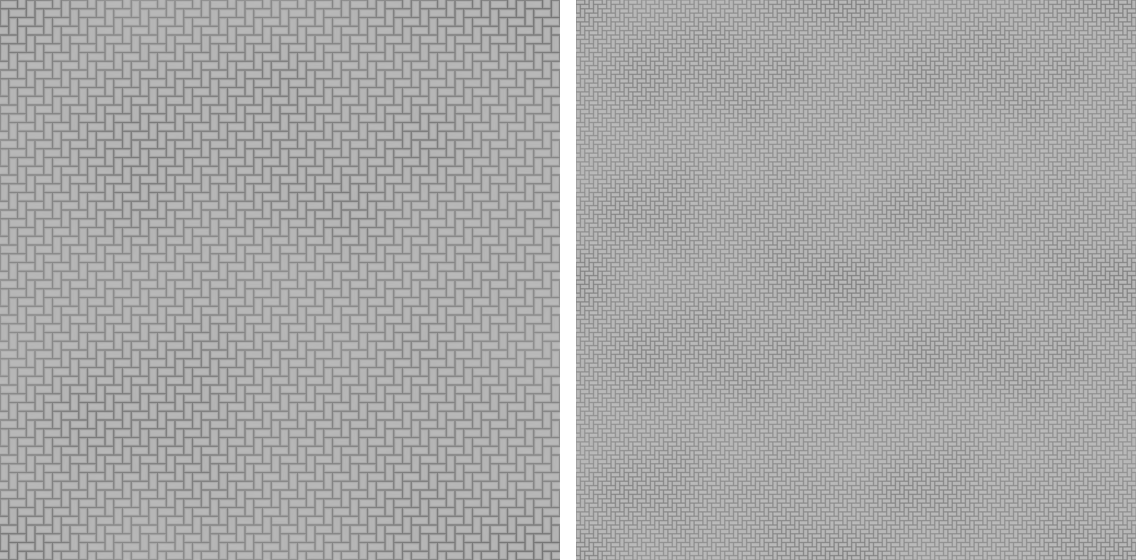
Left, the tile; right, the same tile 2 across and 2 down.
Reproduce this pattern procedurally as a Shadertoy shader.

```glsl
// Tiling herringbone of 2:1 grey blocks with soft bevels and thin dark joints.
// Each grid cell finds its block from a diagonal count modulo four; wrapped
// noise slowly varies the joints, and a hash gives each block a faint grain.

const float CELLS = 64.0;          // block widths across the canvas
const float JOINT_HALF = 0.07;     // joint half width, in cells
const float BEVEL = 0.30;          // bevel reach, in cells
const float FACE_TONE = 0.714;
const float EDGE_TONE = 0.62;
const float JOINT_TONE = 0.50;

float hash(vec2 p) {
    vec3 q = fract(vec3(p.xyx) * 0.1031);
    q += dot(q, q.yzx + 33.33);
    return fract((q.x + q.y) * q.z);
}

// Value noise that wraps after a whole number of lattice steps
float wrappedNoise(vec2 p, float period) {
    vec2 i = floor(p);
    vec2 f = fract(p);
    f = f * f * (3.0 - 2.0 * f);
    vec2 a = mod(i, period);
    vec2 b = mod(i + 1.0, period);
    return mix(mix(hash(a), hash(vec2(b.x, a.y)), f.x),
               mix(hash(vec2(a.x, b.y)), hash(b), f.x), f.y);
}

float broadVariation(vec2 uv) {
    return 0.65 * wrappedNoise(uv * 4.0, 4.0)
         + 0.35 * wrappedNoise(uv * 8.0 + 3.0, 8.0);
}

// Returns the position inside a block (x along 0..2, y across 0..1)
// and the block's origin cell
vec2 herringbone(vec2 p, out vec2 origin, out bool upright) {
    vec2 cell = floor(p);
    float k = mod(cell.x + cell.y + 1.0, 4.0);
    upright = k > 1.5;
    float secondHalf = mod(k, 2.0);
    origin = cell - (upright ? vec2(0.0, secondHalf) : vec2(secondHalf, 0.0));
    vec2 local = p - origin;
    return upright ? local.yx : local;
}

float edgeDistance(vec2 local) {
    vec2 d = min(local, vec2(2.0, 1.0) - local);
    return min(d.x, d.y);
}

// Fine streaks running along a block
float grain(vec2 local, float seed) {
    return wrappedNoise(vec2(local.x * 1.5, local.y * 8.0) + floor(seed * 61.0), 64.0) - 0.5;
}

void mainImage(out vec4 fragColor, in vec2 fragCoord) {
    vec2 uv = fragCoord / iResolution.xy;
    float pixel = CELLS / min(iResolution.x, iResolution.y);

    vec2 origin;
    bool upright;
    vec2 local = herringbone(uv * CELLS, origin, upright);
    float d = edgeDistance(local);
    float seed = hash(mod(origin, CELLS));
    float wear = broadVariation(uv) - 0.5;

    // Block face with a soft bevel
    float tone = mix(EDGE_TONE + 0.05 * wear, FACE_TONE, smoothstep(0.0, BEVEL, d));
    tone += 0.010 * grain(local, seed) + 0.006 * (seed - 0.5) + 0.012 * wear;
    tone += upright ? -0.004 : 0.004;

    // Joint, lighter or darker over broad areas
    float joint = 1.0 - smoothstep(JOINT_HALF - 0.6 * pixel, JOINT_HALF + 0.6 * pixel, d);
    tone = mix(tone, JOINT_TONE + 0.12 * wear, joint);

    fragColor = vec4(vec3(tone), 1.0);
}
```
